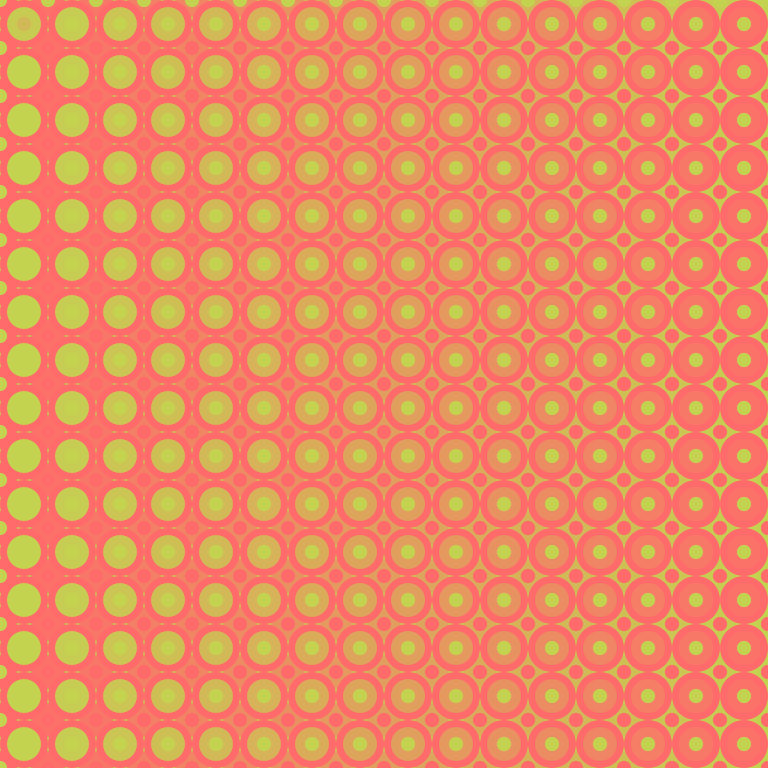
Write a WebGL 1 fragment shader that draws this pattern.

```glsl
precision mediump float;
// A 16 by 16 grid of target rings over a half-shifted layer of corner discs.
// Ring centres fade from lime to coral by column, corner discs fade the other
// way. The first row and column of corners, and the first ring, differ.

#define CELLS 16.0
#define RING_RADIUS 0.5
#define DISC_RADIUS 0.352
#define DOT_RADIUS 0.148
#define FIRST_DISC_FADE 0.08
#define FIRST_DOT_FADE 0.25
#define CORAL vec3(1.0, 0.42, 0.42)
#define LIME vec3(0.765, 0.827, 0.314)

uniform vec2 u_resolution;

// Antialiased disc coverage; all lengths are in cells.
float disc(float dist, float radius, float pixel) {
  return clamp(0.5 + (radius - dist) / pixel, 0.0, 1.0);
}

// Lower layer: a faded disc and a small dot on each grid corner.
vec3 cornerLayer(vec2 p, float pixel) {
  vec2 corner = floor(p + 0.5);
  float dist = length(p - corner);
  float onFirstEdge = 1.0 - step(0.5, min(corner.x, corner.y));
  vec3 discColor = mix(CORAL, LIME, corner.x / CELLS);
  vec3 dotColor = mix(CORAL, LIME, onFirstEdge);
  vec3 color = mix(LIME, discColor, disc(dist, DISC_RADIUS, pixel));
  return mix(color, dotColor, disc(dist, DOT_RADIUS, pixel));
}

// Upper layer: a coral ring, a faded disc and a lime dot in each cell.
vec3 ringLayer(vec3 color, vec2 p, float pixel) {
  vec2 cell = floor(p);
  float dist = length(fract(p) - 0.5);
  float isFirst = 1.0 - step(0.5, max(cell.x, cell.y));
  float discFade = cell.x / CELLS + isFirst * FIRST_DISC_FADE;
  vec3 discColor = mix(LIME, CORAL, discFade);
  vec3 dotColor = mix(LIME, CORAL, isFirst * FIRST_DOT_FADE);
  color = mix(color, CORAL, disc(dist, RING_RADIUS, pixel));
  color = mix(color, discColor, disc(dist, DISC_RADIUS, pixel));
  return mix(color, dotColor, disc(dist, DOT_RADIUS, pixel));
}

void main() {
  // Grid position, with rows counted down from the top.
  vec2 uv = gl_FragCoord.xy / u_resolution;
  vec2 p = vec2(uv.x, 1.0 - uv.y) * CELLS;
  float pixel = CELLS / min(u_resolution.x, u_resolution.y);

  vec3 color = ringLayer(cornerLayer(p, pixel), p, pixel);
  gl_FragColor = vec4(color, 1.0);
}
```
